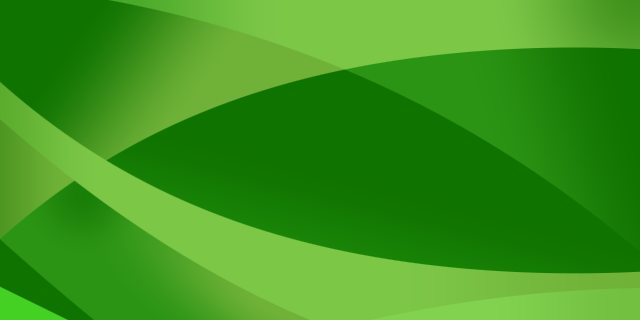
A WebGL 2 fragment shader for this background:

```glsl
#version 300 es
precision highp float;
// Overlapping translucent green sheets with curved edges around a dark leaf shape.

#define DEEP   vec3(0.06, 0.45, 0.00)
#define GREEN  vec3(0.17, 0.58, 0.08)
#define OLIVE  vec3(0.44, 0.70, 0.22)
#define LIME   vec3(0.49, 0.78, 0.28)
#define BRIGHT vec3(0.27, 0.82, 0.14)
#define LEAF_X 1.797
#define LEAF_TOP 0.8516
#define LEAF_BOTTOM 0.1458

uniform vec2 u_resolution;
out vec4 fragColor;

// Antialiased coverage of the side where d is positive.
float cover(float d) {
    return clamp(d / fwidth(d) + 0.5, 0.0, 1.0);
}

// Height lost by the leaf outline away from its widest point.
float bow(float x) {
    float q = (x - LEAF_X) * (x - LEAF_X);
    return q * (0.123 + 0.0193 * q);
}

// Upper backdrop: lime, greener at the left and in the right corner.
vec3 skyTone(vec2 p) {
    vec3 c = mix(vec3(0.27, 0.65, 0.15), LIME, smoothstep(0.30, 0.90, p.x));
    float corner = 1.0 - smoothstep(0.0, 0.48, distance(p, vec2(2.0, 1.03)));
    return mix(c, vec3(0.25, 0.57, 0.11), corner);
}

// Left sheet: a diagonal ramp from deep green to olive.
vec3 sheetTone(vec2 p) {
    float s = dot(vec2(p.x, 1.0 - p.y), vec2(0.82, 0.57));
    return mix(DEEP, OLIVE, smoothstep(0.24, 0.70, s));
}

// Leaf interior: nearly flat with a faint lift at the lower left.
vec3 leafTone(vec2 p) {
    float lift = 1.0 - smoothstep(0.22, 0.58, p.y + 0.25 * (p.x - 0.6));
    return mix(DEEP, vec3(0.11, 0.54, 0.035), lift);
}

// Right sheet: green fading into deep green.
vec3 wingTone(vec2 p) {
    return mix(GREEN, DEEP, smoothstep(1.50, 2.00, p.x + 0.3 * (p.y - 0.6)));
}

// Light ribbon below the leaf.
vec3 ribbonTone(vec2 p) {
    vec3 c = mix(vec3(0.35, 0.67, 0.17), LIME, smoothstep(-0.05, 0.32, p.x));
    return mix(c, OLIVE, smoothstep(1.20, 1.95, p.x));
}

// Lower sheet: olive along its upper edge, shaded near its tip.
vec3 lowerTone(vec2 p, float depth) {
    float rim = smoothstep(0.25, 0.85, p.x) * (1.0 - smoothstep(0.0, 0.28, depth));
    float shade = 1.0 - smoothstep(0.0, 0.20, distance(p, vec2(0.26, 0.39)));
    return mix(mix(GREEN, OLIVE, rim), DEEP, 0.65 * shade);
}

void main() {
    vec2 p = gl_FragCoord.xy / u_resolution.y;

    // Signed heights below each curved edge.
    float t = p.x - 0.3386;
    float arc = 1.0 - t * (0.1867 + t * (0.1236 + t * 0.0295)) - p.y;
    float leafTop = LEAF_TOP - bow(p.x) - p.y;
    float leafBase = LEAF_BOTTOM + bow(p.x) - p.y;
    float ribbonBase = 0.6276 + p.x * (0.24 * p.x - 0.88) - p.y;
    float foot = 0.2526 + p.x * (0.14 * p.x - 0.90) - p.y;
    float wedge = 0.1042 - 0.49 * p.x - p.y;
    float hill = 0.1003 - 0.124 * (p.x - 2.057) * (p.x - 2.057) - p.y;

    // Sheets above the ribbon.
    float underArc = cover(arc);
    float underLeafTop = cover(leafTop);
    vec3 color = mix(skyTone(p), sheetTone(p), underArc);
    color = mix(color, mix(wingTone(p), leafTone(p), underArc), underLeafTop);

    // Ribbon, then the sheets beneath it.
    color = mix(color, ribbonTone(p), cover(leafBase));
    vec3 sideTone = mix(vec3(0.29, 0.58, 0.12), OLIVE, smoothstep(-0.05, 0.22, p.x));
    vec3 lower = mix(sideTone, lowerTone(p, ribbonBase), underLeafTop);
    color = mix(color, lower, cover(ribbonBase));

    // Corner pieces.
    color = mix(color, DEEP, cover(foot));
    color = mix(color, BRIGHT, cover(wedge));
    vec3 hillTone = mix(vec3(0.51, 0.82, 0.31), vec3(0.45, 0.75, 0.25), smoothstep(1.5, 2.0, p.x));
    color = mix(color, hillTone, cover(hill));

    fragColor = vec4(color, 1.0);
}
```
